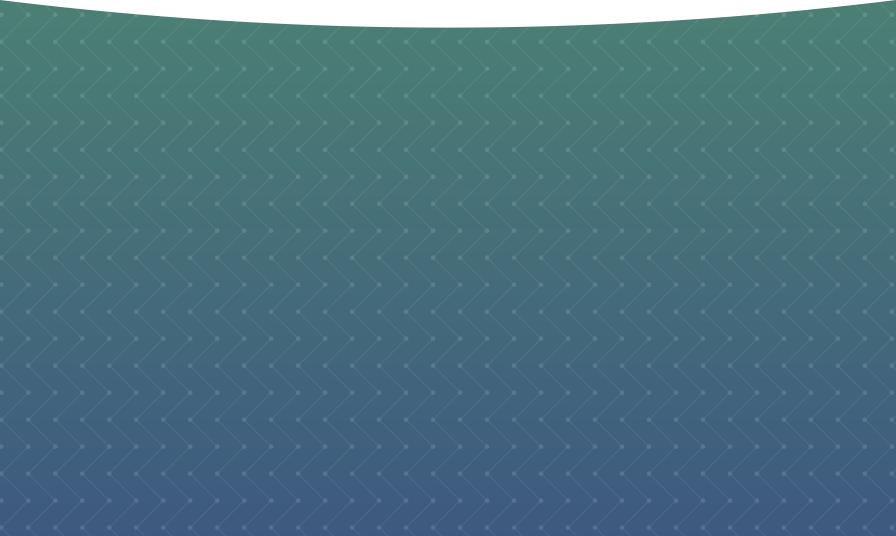
Write a WebGL 1 fragment shader that draws this background.

```glsl
precision highp float;
// A green to blue vertical gradient covered by a faint lattice of dots
// joined by zigzag threads, under a shallow white bowl along the top edge.
// Lattice distances come from folding the plane into square cells.

uniform vec2 u_resolution;

const vec3 GREEN = vec3(0.295, 0.500, 0.452);
const vec3 BLUE = vec3(0.240, 0.350, 0.500);
const vec3 WHITE = vec3(1.0);

const float CELL = 0.05035;                  // lattice step, in canvas heights
const vec2 ORIGIN = vec2(0.0024, 0.0780);    // first dot, from the upper left
const float DOT_RADIUS = 0.085;              // in cells
const float THREAD_HALF_WIDTH = 0.015;       // in cells
const float BOWL_DEPTH = 0.0515;             // in canvas heights

// Smooth coverage of a shape from its signed distance
float coverage(float dist, float pixel) {
  return clamp(0.5 - dist / pixel, 0.0, 1.0);
}

// Distance to the nearest lattice point
float dotDistance(vec2 p) {
  return length(fract(p + 0.5) - 0.5);
}

// Distance to the nearest zigzag, which swings one cell per row
float threadDistance(vec2 p) {
  float swing = 1.0 - abs(mod(p.y, 2.0) - 1.0);
  return abs(fract(p.x - swing + 0.5) - 0.5) * 0.7071;
}

// Height of the parabolic bowl below the top edge, for x from 0 to 1
float bowlDepth(float x, float depth) {
  float side = 2.0 * x - 1.0;
  return depth * (1.0 - side * side);
}

void main() {
  vec2 uv = gl_FragCoord.xy / u_resolution;
  float pixel = 1.0 / u_resolution.y;
  vec2 fromTop = vec2(gl_FragCoord.x * pixel, 1.0 - uv.y);

  // Background gradient
  vec3 color = mix(GREEN, BLUE, fromTop.y);

  // Threads and dots
  vec2 grid = (fromTop - ORIGIN) / CELL;
  float gridPixel = pixel / CELL;
  float thread = coverage(threadDistance(grid) - THREAD_HALF_WIDTH, gridPixel);
  float spot = coverage(dotDistance(grid) - DOT_RADIUS, gridPixel);
  color = mix(color, WHITE, max(0.10 * thread, 0.13 * spot));

  // White bowl
  float bowl = coverage(fromTop.y - bowlDepth(uv.x, BOWL_DEPTH), pixel);
  gl_FragColor = vec4(mix(color, WHITE, bowl), 1.0);
}
```
